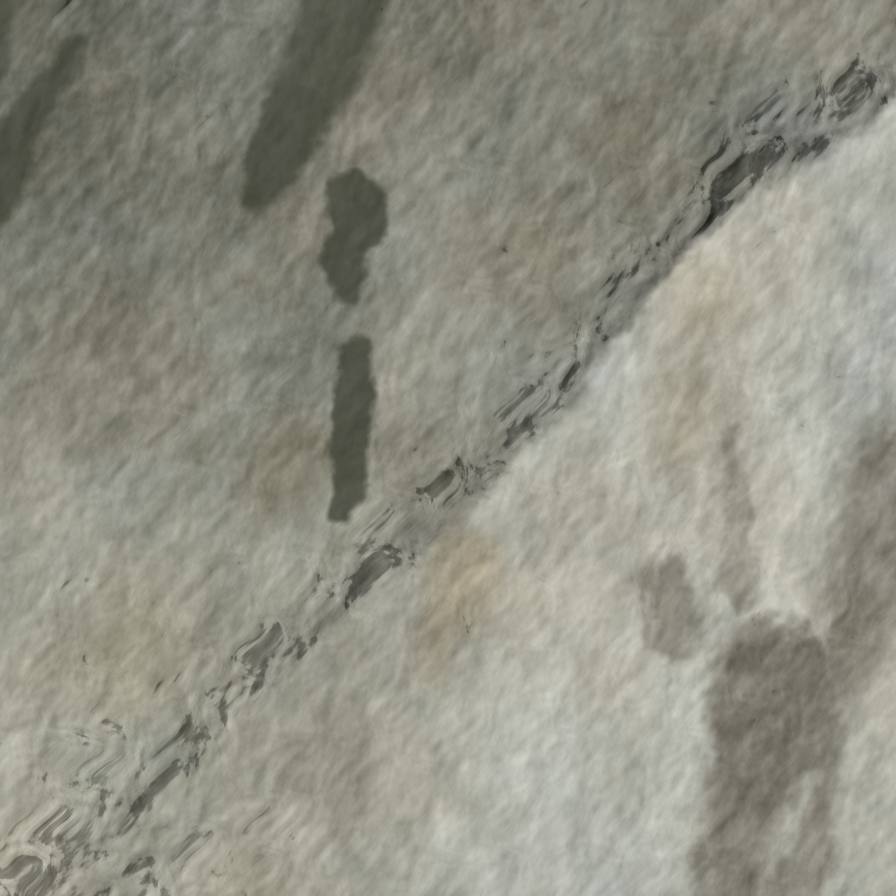
Give the GLSL for this texture, as a Shadertoy shader.

```glsl
float hash(vec2 p) {
    vec3 q = fract(vec3(p.xyx) * 0.1031);
    q += dot(q, q.yzx + 33.33);
    return fract((q.x + q.y) * q.z);
}

float noise(vec2 p) {
    vec2 i = floor(p), f = fract(p);
    f = f * f * (3.0 - 2.0 * f);
    return mix(mix(hash(i), hash(i + vec2(1, 0)), f.x),
               mix(hash(i + vec2(0, 1)), hash(i + vec2(1, 1)), f.x), f.y);
}

// Layered noise centred on zero
float fbm(vec2 p) {
    float sum = 0.0, amp = 0.5;
    for (int i = 0; i < 4; i++) {
        sum += amp * (noise(p) - 0.5);
        p = mat2(0.8, 0.6, -0.6, 0.8) * p * 2.03 + 17.0;
        amp *= 0.55;
    }
    return sum;
}

// Tapered capsule from a to b with a soft edge
float stain(vec2 p, vec2 a, vec2 b, float ra, float rb, float blur) {
    vec2 ab = b - a;
    float t = clamp(dot(p - a, ab) / dot(ab, ab), 0.0, 1.0);
    float d = length(p - a - ab * t) - mix(ra, rb, t);
    return 1.0 - smoothstep(-blur, blur, d);
}

// Leaning, broken surface relief
float relief(vec2 p) {
    vec2 q = vec2(p.x - 0.45 * p.y, p.y);
    return fbm(q * vec2(62.0, 40.0) + 1.5 * noise(p * 30.0));
}

void mainImage(out vec4 fragColor, in vec2 fragCoord) {
    vec2 uv = fragCoord / iResolution.xy;
    vec2 wobble = vec2(fbm(uv * 24.0), fbm(uv * 24.0 + 40.0));
    vec2 p = uv + 0.03 * wobble;

    // Diagonal ledge, positive on the upper left
    float bulge = 0.06 * exp(-pow((p.x - 0.8) / 0.12, 2.0));
    float d = (p.y - 0.06 - 0.948 * (p.x - 0.13) - bulge) * 0.72;
    float crisp = smoothstep(0.2, 0.65, uv.x);
    float edge = mix(0.03, 0.008, crisp);
    float upper = smoothstep(-edge, edge, d);

    // Two stone faces with broad mottling
    vec3 wall = mix(vec3(0.63, 0.625, 0.565), vec3(0.51, 0.51, 0.465), smoothstep(0.2, 0.75, uv.y));
    wall -= 0.07 * smoothstep(0.45, 0.0, uv.x) * smoothstep(0.6, 0.95, uv.y);
    vec3 slab = mix(vec3(0.61, 0.605, 0.55), vec3(0.685, 0.685, 0.64), smoothstep(0.25, 0.7, uv.x));
    vec3 col = mix(slab, wall, upper);
    col += 0.17 * fbm(uv * vec2(6.0, 4.5) + 5.0) + 0.13 * fbm(uv * vec2(20.0, 14.0) + 31.0);
    col += vec3(0.05, 0.01, -0.04) * fbm(uv * 7.0 + 60.0);

    // Faint rusty patches
    float rust = stain(p, vec2(0.48, 0.25), vec2(0.52, 0.37), 0.02, 0.035, 0.03);
    rust += 0.8 * stain(p, vec2(0.76, 0.5), vec2(0.78, 0.64), 0.03, 0.04, 0.05);
    rust += 0.8 * stain(p, vec2(0.30, 0.45), vec2(0.33, 0.51), 0.03, 0.03, 0.04);
    col = mix(col, col * vec3(0.91, 0.87, 0.81), min(rust, 1.0));

    // Brown seepage on the slab, with ragged outlines
    vec2 s = p + 0.035 * wobble.yx;
    float seep = stain(s, vec2(0.81, 0.0), vec2(0.86, 0.25), 0.04, 0.06, 0.014);
    seep = max(seep, 0.85 * stain(s, vec2(0.89, 0.0), vec2(0.91, 0.2), 0.035, 0.03, 0.015));
    seep = max(seep, 0.8 * stain(s, vec2(0.92, 0.22), vec2(1.02, 0.46), 0.025, 0.08, 0.025));
    seep = max(seep, 0.65 * stain(s, vec2(0.75, 0.29), vec2(0.74, 0.36), 0.03, 0.022, 0.012));
    seep = max(seep, 0.55 * stain(s, vec2(0.83, 0.34), vec2(0.815, 0.52), 0.02, 0.012, 0.01));
    seep *= 1.0 - 0.8 * stain(p, vec2(0.875, 0.06), vec2(0.905, 0.13), 0.008, 0.012, 0.01);
    col = mix(col, vec3(0.455, 0.435, 0.39), seep * clamp(0.85 + fbm(uv * 18.0), 0.0, 1.0));

    // Rough shadow band along the ledge
    float band = smoothstep(-0.01, 0.012, d) * (1.0 - smoothstep(0.012, 0.075, d));
    float broken = clamp(0.7 + 2.0 * fbm(uv * vec2(26.0, 20.0)), 0.0, 1.0);
    col = mix(col, vec3(0.40, 0.40, 0.38), band * broken * mix(0.25, 0.75, crisp));

    // Dark wet streaks
    float wet = stain(p, vec2(-0.02, 0.77), vec2(0.08, 0.95), 0.034, 0.01, 0.008);
    wet = max(wet, stain(p, vec2(0.285, 0.775), vec2(0.33, 0.87), 0.018, 0.04, 0.008));
    wet = max(wet, 0.9 * stain(p, vec2(0.33, 0.87), vec2(0.40, 1.02), 0.038, 0.045, 0.012));
    wet = max(wet, stain(p, vec2(0.388, 0.68), vec2(0.398, 0.775), 0.02, 0.036, 0.006));
    wet = max(wet, stain(p, vec2(0.38, 0.425), vec2(0.392, 0.52), 0.015, 0.029, 0.006));
    wet = max(wet, stain(p, vec2(0.392, 0.52), vec2(0.4, 0.615), 0.028, 0.015, 0.006));
    wet = max(wet, 0.8 * stain(p, vec2(-0.02, 0.9), vec2(0.0, 1.02), 0.015, 0.035, 0.012));
    col = mix(col, vec3(0.30, 0.305, 0.26), wet * 0.93);

    // Roughness: high at the ledge and in the lower left corner
    float corner = (1.0 - smoothstep(0.1, 0.45, uv.x)) * (1.0 - smoothstep(0.05, 0.4, uv.y));
    float rough = 0.1 + 0.7 * band + 0.5 * corner;
    rough += 0.3 * upper * (1.0 - smoothstep(0.04, 0.16, d));
    rough = clamp(rough + 0.7 * fbm(uv * 9.0 + 12.0), 0.0, 0.9) * (1.0 - 0.8 * wet);

    // Ragged pits, and light catching their lips
    float height = relief(uv);
    float lip = height - relief(uv + vec2(-0.005, 0.005));
    float pit = smoothstep(0.0, 0.15, height - 0.37 + 0.37 * rough);
    col -= vec3(0.15, 0.15, 0.14) * pit;
    col -= lip * mix(0.1, 0.28, rough) * (1.0 - 0.6 * wet);

    // Soft grain, stretched along the fall line
    vec2 fall = vec2(uv.x - 0.3 * uv.y, uv.y);
    float grain = fbm(fall * vec2(80.0, 42.0) + 90.0) + 0.5 * fbm(fall * vec2(120.0, 85.0));
    col += grain * mix(0.15, 0.07, wet);

    fragColor = vec4(clamp(col, 0.0, 1.0), 1.0);
}
```
